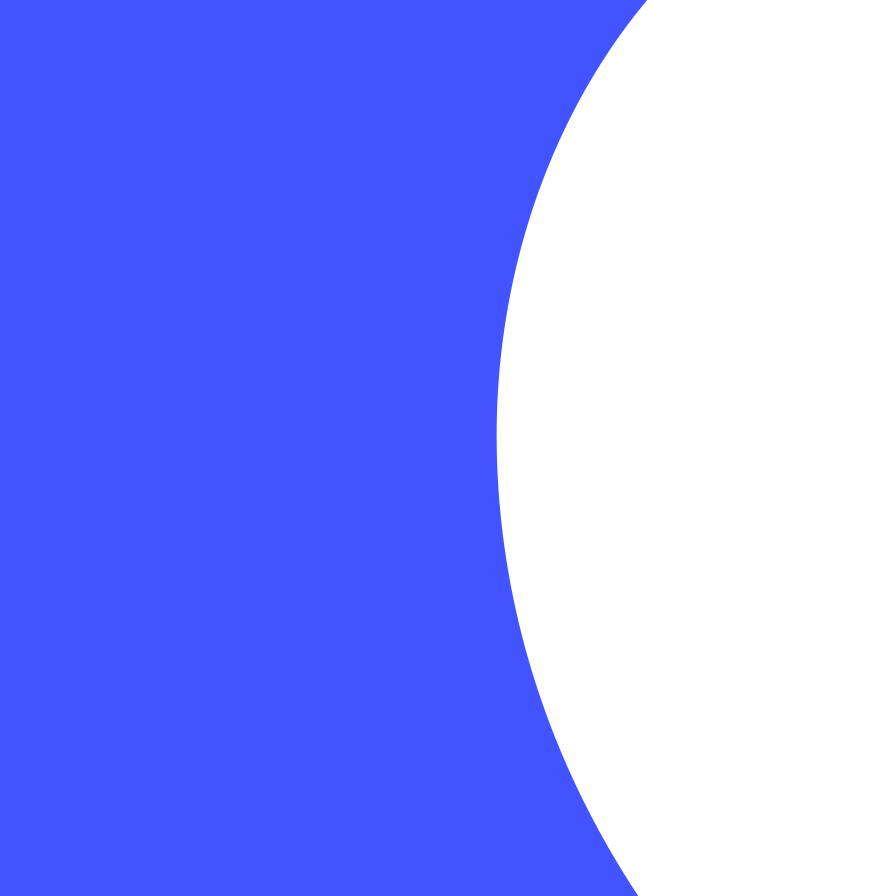
A Shadertoy shader for this background:

```glsl
// A flat blue field with a large white curved shape entering from the right.
// Its outline joins two elliptical arcs, above and below its leftmost point;
// the horizontal gap to the arc, scaled by its slope, gives a smooth edge.

#define BLUE vec3(0.26, 0.33, 1.0)
#define WHITE vec3(1.0)
#define LEFTMOST vec2(0.5543, 0.5143)
#define UPPER_RADII vec2(0.572, 0.686)
#define LOWER_RADII vec2(1.181, 1.029)

// Approximate signed distance to the outline, positive inside the shape.
float curvedShape(vec2 p) {
    vec2 offset = p - LEFTMOST;
    vec2 radii = offset.y > 0.0 ? UPPER_RADII : LOWER_RADII;
    float height = offset.y / radii.y;
    float rise = sqrt(max(1.0 - height * height, 1e-4));
    float slope = radii.x / radii.y * height / rise;
    return (offset.x - radii.x * (1.0 - rise)) / sqrt(1.0 + slope * slope);
}

void mainImage(out vec4 fragColor, in vec2 fragCoord) {
    vec2 uv = fragCoord / iResolution.xy;
    float pixel = 1.0 / min(iResolution.x, iResolution.y);

    // Blend over about one pixel across the outline.
    float coverage = clamp(curvedShape(uv) / pixel + 0.5, 0.0, 1.0);
    fragColor = vec4(mix(BLUE, WHITE, coverage), 1.0);
}
```
